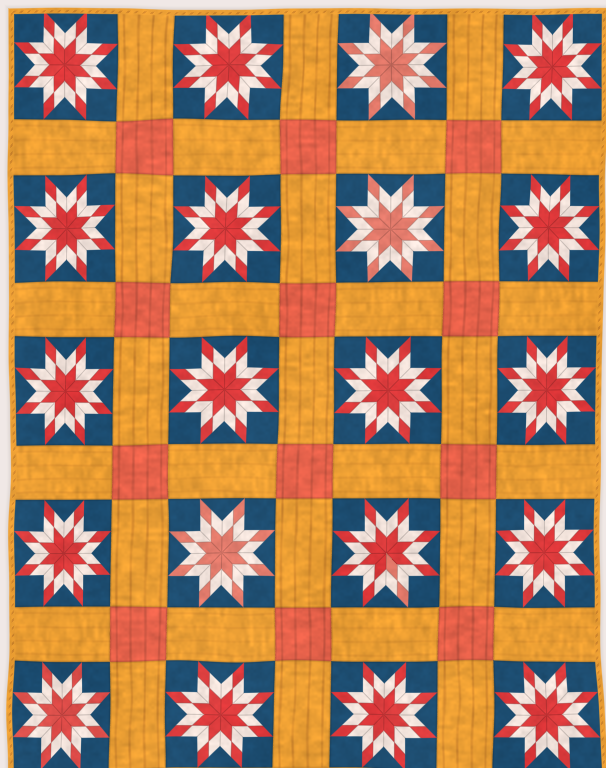
This pattern is drawn by a Shadertoy shader. Its source:

```glsl
const float PI = 3.14159265;

// Layout, in canvas heights, y pointing down
const vec2 FIRST_CENTRE = vec2(0.0845, 0.0860);
const vec2 PITCH = vec2(0.2135, 0.2113);
const vec2 LAST_CELL = vec2(3.0, 4.0);
const float BLOCK_HALF = 0.0703;
const float LEAN = 0.0125;
const float WOBBLE = 0.004;
const float BINDING = 0.0075;
const float DIAMOND_SIDE = 0.5858;   // in half blocks

// Cloth colours
const vec3 GOLD = vec3(0.92, 0.62, 0.20);
const vec3 GOLD_SHADE = vec3(0.70, 0.42, 0.14);
const vec3 BLUE = vec3(0.11, 0.30, 0.44);
const vec3 RED = vec3(0.86, 0.21, 0.22);
const vec3 SALMON = vec3(0.90, 0.38, 0.29);
const vec3 FADED_RED = vec3(0.89, 0.48, 0.42);
const vec3 CREAM = vec3(0.95, 0.89, 0.86);
const vec3 BACKDROP = vec3(0.94, 0.91, 0.90);

// Column, row and strength of the washed-out stars
const vec3 FADED[4] = vec3[4](vec3(2, 0, 1), vec3(2, 1, 1), vec3(1, 3, 1), vec3(0, 4, 0.3));
const vec3 FADED_POINT = vec3(2, 3, 1);   // column, row, point index

float hash(vec2 p) {
    p = fract(p * vec2(0.1031, 0.1137));
    p += dot(p, p.yx + 33.33);
    return fract((p.x + p.y) * p.x * 7.31);
}

float noise(vec2 p) {
    vec2 i = floor(p), f = fract(p);
    f = f * f * (3.0 - 2.0 * f);
    return mix(mix(hash(i), hash(i + vec2(1, 0)), f.x),
               mix(hash(i + vec2(0, 1)), hash(i + vec2(1, 1)), f.x), f.y);
}

float cover(float dist, float pixel) {
    return smoothstep(pixel, -pixel, dist);
}

// Eight-pointed star, every point pieced from four diamonds
vec3 starBlock(vec2 uv, vec2 cell, float blur) {
    float point = floor(atan(uv.y, uv.x) / (PI / 4.0));
    float fade = 0.0;
    for (int i = 0; i < 4; i++)
        if (cell == FADED[i].xy) fade = FADED[i].z;
    if (vec3(cell, point) == FADED_POINT) fade = 1.0;
    fade += 0.12 * hash(cell * 7.0 + point + 9.0);

    // Oblique coordinates along the two sides of a point
    vec2 q = abs(uv) / DIAMOND_SIDE;
    q = vec2(max(q.x, q.y), min(q.x, q.y));
    vec2 side = vec2(q.x - q.y, q.y * sqrt(2.0));
    vec2 outer = smoothstep(0.5 - blur, 0.5 + blur, side);
    float white = outer.x + outer.y - 2.0 * outer.x * outer.y;
    vec3 star = mix(mix(RED, FADED_RED, min(fade, 1.0)), CREAM, white);

    // Seams between the diamonds
    vec2 seam = min(abs(side), abs(side - 0.5));
    star *= 1.0 - 0.16 * smoothstep(0.05, 0.0, min(seam.x, seam.y));
    return mix(BLUE, star, cover(max(side.x, side.y) - 1.0, blur));
}

// Wavy quilted furrows, four to a strip
float furrows(float across, float along) {
    float bend = 0.18 * (noise(vec2(along * 22.0, across * 2.0)) - 0.5);
    float line = abs(fract(across * 2.0 + bend) - 0.5);
    return smoothstep(0.16, 0.0, line) * (0.4 + 0.6 * noise(vec2(along * 45.0, across * 3.0)));
}

void mainImage(out vec4 fragColor, in vec2 fragCoord) {
    float pixel = 0.8 / iResolution.y;
    vec2 flat_ = vec2(fragCoord.x, iResolution.y - fragCoord.y) / iResolution.y;
    vec2 p = flat_ + WOBBLE * (vec2(noise(flat_ * 13.0), noise(flat_ * 13.0 + 40.0)) - 0.5);

    // Uneven outer edges
    float left = 0.0165 + 0.004 * sin(PI * p.y);
    float right = 0.783 - 0.010 * sin(PI * p.y * p.y);
    float edge = max(max(left - p.x, p.x - right), max(0.0195 - p.y, p.y - 1.001));

    // Repeat, with outer blocks squeezed inside the edges
    vec2 grid = p + vec2(LEAN * p.y, 0.0) - FIRST_CENTRE;
    vec2 cell = clamp(floor(grid / PITCH + 0.5), vec2(0.0), LAST_CELL);
    vec2 d = grid - cell * PITCH;
    float centreX = p.x - d.x;
    float lo = max(-BLOCK_HALF, left - centreX);
    float hi = min(BLOCK_HALF, right - centreX);
    vec2 uv = vec2((2.0 * d.x - lo - hi) / (hi - lo), d.y / BLOCK_HALF);

    // Sashing strips and cornerstones
    vec2 strip = vec2(cover(BLOCK_HALF - abs(d.x), pixel), cover(BLOCK_HALF - abs(d.y), pixel));
    vec2 across = (mod(d, PITCH) - 0.5 * PITCH) / (0.5 * PITCH - BLOCK_HALF);
    float corner = strip.x * strip.y;
    float furrow = mix(0.4 * furrows(across.y, p.x), furrows(across.x, p.y), strip.x);
    vec3 sash = mix(GOLD, SALMON, corner);
    sash = mix(sash, mix(GOLD_SHADE, SALMON * 0.7, corner), 0.55 * furrow);
    sash *= 0.95 + 0.10 * noise(p * mix(vec2(190, 60), vec2(60, 190), strip.x));

    float sashMask = max(strip.x, strip.y);
    vec3 color = mix(starBlock(uv, cell, 1.4 * pixel / (BLOCK_HALF * DIAMOND_SIDE)), sash, sashMask);

    // Shadowed seams around the pieces
    vec2 seam = abs(abs(d) - BLOCK_HALF);
    color *= 1.0 - 0.15 * smoothstep(0.003, 0.0, min(seam.x, seam.y));

    // Stitched binding
    float stitch = smoothstep(0.2, 0.8, sin((p.x + p.y) * 620.0)) * cover(abs(edge - 0.003) - 0.0015, pixel);
    vec3 binding = mix(GOLD, GOLD_SHADE, 0.5 * stitch);
    color = mix(binding, color, cover(edge, pixel));

    // Puckered, slightly worn cloth
    color *= 0.93 + 0.09 * noise(p * 110.0) + 0.05 * noise(p * 260.0);
    color += 0.025 * (noise(p * 9.0) - 0.5);

    float shadow = 0.06 * smoothstep(0.006, 0.0, edge - BINDING);
    color = mix(BACKDROP - shadow, color, cover(edge - BINDING, pixel));
    fragColor = vec4(color, 1.0);
}
```
